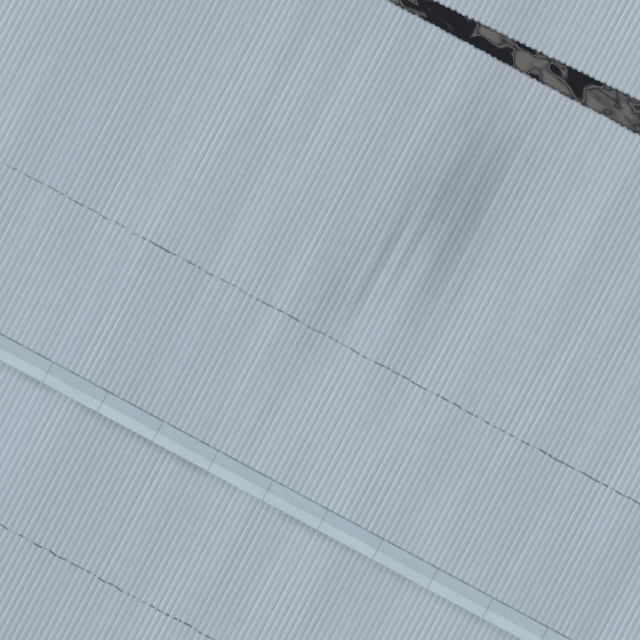
Give the GLSL for this texture, as a three.js fragment shader.

```glsl
varying vec2 vUv;

const float SLOPE = 0.492;            // tilt of the seams, radians
const float RIB_COUNT = 100.0;        // ribs per canvas unit
const float SEAM_UPPER = 0.6597;
const float SEAM_LOWER = 0.1584;
const float RIDGE_TOP = 0.422;
const float RIDGE_BOTTOM = 0.386;
const float JOINT_SPACING = 0.0975;
const float JOINT_OFFSET = 0.0343;
const float GAP_BOTTOM = 1.168;
const float GAP_TOP = 1.195;
const float GAP_FLARE = 0.040;
const float SOFT = 0.0012;            // edge softness

const vec3 SHEET = vec3(0.652, 0.700, 0.735);
const vec3 SHEET_COOL = vec3(0.642, 0.684, 0.732);
const vec3 RIB_LIGHT = vec3(0.725, 0.775, 0.805);
const vec3 RIB_SHADE = vec3(0.565, 0.610, 0.645);
const vec3 CAP = vec3(0.645, 0.708, 0.745);
const vec3 CAP_LIGHT = vec3(0.700, 0.758, 0.792);
const vec3 SEAM_DARK = vec3(0.36, 0.39, 0.42);
const vec3 GAP_DARK = vec3(0.135, 0.14, 0.155);
const vec3 DEBRIS = vec3(0.33, 0.325, 0.33);
const vec3 DEBRIS_LIGHT = vec3(0.43, 0.42, 0.41);

float hash(vec2 p) {
  p = fract(p * vec2(0.1031, 0.1137));
  p += dot(p, p.yx + 33.33);
  return fract((p.x + p.y) * p.x * 17.31);
}

float noise(vec2 p) {
  vec2 i = floor(p), f = fract(p);
  f = f * f * (3.0 - 2.0 * f);
  i += 200.0;
  return mix(mix(hash(i), hash(i + vec2(1.0, 0.0)), f.x),
             mix(hash(i + vec2(0.0, 1.0)), hash(i + 1.0), f.x), f.y);
}

float fbm(vec2 p) {
  float sum = 0.0, gain = 0.5;
  for (int i = 0; i < 4; i++) {
    sum += gain * noise(p);
    p = p * 2.03 + 7.1;
    gain *= 0.5;
  }
  return sum / 0.9375;
}

float bell(float x, float width) {
  x /= width;
  return exp(-x * x);
}

float band(float x, float low, float high, float soft) {
  return smoothstep(low - soft, low + soft, x) - smoothstep(high - soft, high + soft, x);
}

// Broken dark overlap between sheets
float seam(vec2 q, float level) {
  float wobble = (noise(vec2(q.x * 60.0, level * 90.0)) - 0.5) * 0.003;
  float dashes = smoothstep(0.3, 0.65, noise(vec2(q.x * 230.0, level * 50.0)));
  float wear = 0.4 + 0.6 * noise(vec2(q.x * 18.0, level * 70.0));
  return bell(q.y - level - wobble, 0.0015) * (0.2 + 0.8 * dashes) * wear;
}

vec3 ribbedSheet(vec2 q) {
  vec3 color = mix(SHEET, SHEET_COOL, smoothstep(0.35, 0.7, fbm(q * 4.0)));
  float ribId = floor(q.x * RIB_COUNT);
  float phase = fract(q.x * RIB_COUNT);
  float strength = 0.72 + 0.4 * hash(vec2(ribId + 200.0, 3.0));
  strength *= 0.8 + 0.4 * noise(q * vec2(30.0, 12.0));
  color = mix(color, RIB_SHADE, bell(phase - 0.34, 0.16) * 0.60 * strength);
  color = mix(color, RIB_LIGHT, bell(phase - 0.66, 0.17) * 0.72 * strength);

  // Stains run along the ribs
  float streak = fbm(q * vec2(30.0, 3.0));
  color *= 1.0 + 0.07 * (0.5 - streak);
  float stain = bell(q.x - 0.30, 0.08) * bell(q.y - 0.94, 0.17);
  stain += 0.6 * bell(q.x - 0.23, 0.06) * bell(q.y - 0.75, 0.13);
  return color * (1.0 - 0.12 * stain * smoothstep(0.2, 0.8, streak));
}

vec3 ridgeCap(vec2 q) {
  float t = (q.y - RIDGE_BOTTOM) / (RIDGE_TOP - RIDGE_BOTTOM);
  vec3 color = mix(CAP_LIGHT, CAP, smoothstep(0.35, 0.6, t));
  color *= 1.0 - 0.04 * bell(t - 0.5, 0.06);
  float joint = fract((q.x + JOINT_OFFSET) / JOINT_SPACING + 0.5) - 0.5;
  color *= 1.0 - 0.13 * bell(joint * JOINT_SPACING, 0.0012);
  return color * (0.985 + 0.03 * noise(q * vec2(25.0, 60.0)));
}

// Rounded lumps with dark outlines
vec3 gapDebris(vec2 q) {
  vec2 p = q * vec2(30.0, 55.0);
  p += 0.8 * vec2(noise(p * 0.9), noise(p * 0.9 + 19.0));
  float lump = noise(p) * 0.75 + noise(p * 2.3 + 3.0) * 0.25;
  vec3 color = mix(GAP_DARK, DEBRIS, smoothstep(0.34, 0.46, lump));
  color = mix(color, DEBRIS_LIGHT, smoothstep(0.56, 0.70, lump) * 0.8);
  color = mix(color, DEBRIS_LIGHT, bell(lump - 0.44, 0.025) * 0.5);
  return mix(color, GAP_DARK, bell(lump - 0.51, 0.025) * 0.6);
}

void main() {
  float c = cos(SLOPE), s = sin(SLOPE);
  vec2 q = vec2(c * vUv.x - s * vUv.y, s * vUv.x + c * vUv.y);
  vec3 color = ribbedSheet(q);
  color = mix(color, SEAM_DARK, 0.9 * min(seam(q, SEAM_UPPER) + seam(q, SEAM_LOWER), 1.0));

  // Ridge cap with soft cast shadow and upper flashing line
  float smudge = 0.4 + noise(vec2(q.x * 22.0, 4.0));
  float below = max(RIDGE_BOTTOM - q.y, 0.0);
  color *= 1.0 - 0.11 * smudge * bell(below, 0.010) * step(q.y, RIDGE_BOTTOM + SOFT);
  color = mix(color, ridgeCap(q), band(q.y, RIDGE_BOTTOM, RIDGE_TOP, SOFT * 1.5));
  color *= 1.0 - 0.28 * bell(q.y - RIDGE_TOP, 0.0015) * (0.5 + 0.5 * noise(vec2(q.x * 120.0, 8.0)));

  // Open gap with edges notched by the ribs
  float notch = 0.0007 * sin(q.x * RIB_COUNT * 6.2832);
  float gapTop = GAP_TOP + GAP_FLARE * q.x + notch;
  float gapBottom = GAP_BOTTOM + notch;
  color = mix(color, gapDebris(q), band(q.y, gapBottom, gapTop, SOFT));
  float lip = bell(q.y - gapTop, 0.0025) + bell(q.y - gapBottom, 0.0025);
  color = mix(color, GAP_DARK, 0.75 * lip * noise(vec2(q.x * 170.0, q.y * 40.0)));

  // Fine grain
  color += 0.022 * (noise(vUv * 330.0) - 0.5);
  gl_FragColor = vec4(color, 1.0);
}
```
